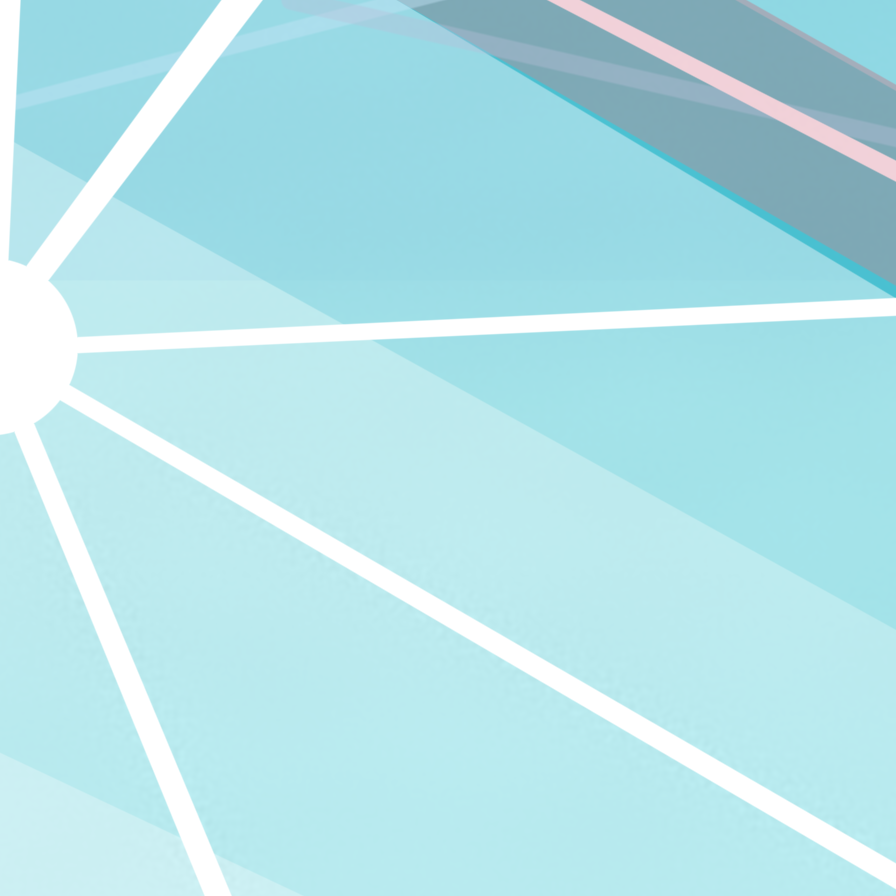
Give the GLSL for this background, as a Shadertoy shader.

```glsl
// White spokes fan out from a hub over slanted bands of pale aqua, with a
// grey and pink stripe crossing the upper right corner. Bands are half-planes,
// spokes and ribbons are tapered rays, and gradient noise adds faint grain.

const vec3 WHITE = vec3(1.0);
const vec3 AQUA_DEEP = vec3(0.605, 0.860, 0.900);
const vec3 AQUA_MID = vec3(0.640, 0.888, 0.912);
const vec3 AQUA_PALE = vec3(0.745, 0.920, 0.935);
const vec3 AQUA_LOW = vec3(0.720, 0.918, 0.936);
const vec3 AQUA_MIST = vec3(0.800, 0.940, 0.953);
const vec3 SKY = vec3(0.560, 0.845, 0.890);
const vec3 TEAL_RIM = vec3(0.290, 0.755, 0.820);
const vec3 STRIPE_GREY = vec3(0.495, 0.662, 0.712);
const vec3 RIM_GREY = vec3(0.640, 0.680, 0.730);
const vec3 PINK = vec3(0.945, 0.820, 0.850);
const vec3 LAVENDER = vec3(0.720, 0.750, 0.850);
const vec3 ICE = vec3(0.760, 0.890, 0.960);

vec2 hashGradient(vec2 cell) {
    vec2 h = vec2(dot(cell, vec2(127.1, 311.7)), dot(cell, vec2(269.5, 183.3)));
    return 2.0 * fract(sin(h) * 43758.5) - 1.0;
}

float gradientNoise(vec2 p) {
    vec2 i = floor(p), f = fract(p);
    vec2 u = f * f * (3.0 - 2.0 * f);
    vec2 e = vec2(1.0, 0.0);
    float low = mix(dot(hashGradient(i), f),
                    dot(hashGradient(i + e), f - e), u.x);
    float high = mix(dot(hashGradient(i + e.yx), f - e.yx),
                     dot(hashGradient(i + 1.0), f - 1.0), u.x);
    return mix(low, high, u.y);
}

// Signed distance to the line a-b, positive on the left of its direction
float lineSide(vec2 p, vec2 a, vec2 b) {
    vec2 d = normalize(b - a);
    return dot(p - a, vec2(-d.y, d.x));
}

// Distance to a ray from a through b, with half widths w.x at a and w.y at b
float taperedRay(vec2 p, vec2 a, vec2 b, vec2 w) {
    vec2 d = b - a;
    float t = max(dot(p - a, d) / dot(d, d), 0.0);
    return length(p - a - d * t) - mix(w.x, w.y, t);
}

// Coverage of the region where dist is negative
float fill(float dist, float aa) {
    return 1.0 - smoothstep(-aa, aa, dist);
}

vec3 slantedBands(vec2 p, float aa) {
    vec3 deep = mix(AQUA_MID, AQUA_DEEP, smoothstep(0.50, 0.78, p.y));
    vec3 pale = mix(AQUA_LOW, AQUA_PALE, smoothstep(0.05, 0.50, p.y));
    float seam = fill(0.687 - p.y, aa);
    pale -= vec3(0.025, 0.018, 0.004) * seam;
    deep -= vec3(0.010, 0.008, 0.004) * seam;
    float shade = lineSide(p, vec2(0.0, 0.850), vec2(1.0, 0.297));
    float mist = lineSide(p, vec2(0.0, 0.160), vec2(0.339, 0.0));
    vec3 col = mix(pale, deep, fill(-shade, aa));
    return mix(col, AQUA_MIST, fill(mist, aa));
}

vec3 cornerStripe(vec3 col, vec2 p, float aa) {
    float rim = lineSide(p, vec2(0.443, 1.0), vec2(1.0, 0.667));
    float lower = lineSide(p, vec2(0.443, 1.0), vec2(1.0, 0.681));
    float upper = lineSide(p, vec2(0.827, 1.0), vec2(1.0, 0.902));
    col = mix(col, TEAL_RIM, fill(-rim, aa));
    col = mix(col, STRIPE_GREY, fill(-lower, aa));
    col = mix(col, SKY, fill(-upper, aa));
    return mix(col, RIM_GREY, fill(abs(upper) - 0.003, aa));
}

float spokes(vec2 p) {
    float d = length(p - vec2(-0.012, 0.613)) - 0.099;
    d = min(d, taperedRay(p, vec2(-0.003, 0.700), vec2(0.010, 1.0), vec2(0.012, 0.013)));
    d = min(d, taperedRay(p, vec2(0.026, 0.674), vec2(0.270, 1.0), vec2(0.0145, 0.0185)));
    d = min(d, taperedRay(p, vec2(0.070, 0.614), vec2(1.0, 0.6575), vec2(0.009, 0.010)));
    d = min(d, taperedRay(p, vec2(0.060, 0.569), vec2(1.0, 0.022), vec2(0.010, 0.0125)));
    return min(d, taperedRay(p, vec2(0.024, 0.530), vec2(0.2435, 0.0), vec2(0.012, 0.0140)));
}

void mainImage(out vec4 fragColor, in vec2 fragCoord) {
    vec2 p = fragCoord / iResolution.xy;
    float aa = 1.0 / iResolution.y;

    // Background bands and corner stripe
    vec3 col = slantedBands(p, aa);
    col = cornerStripe(col, p, aa);

    // Translucent ribbons crossing near the top edge
    float rising = taperedRay(p, vec2(0.0, 0.881), vec2(0.456, 1.0), vec2(0.008, 0.010));
    float falling = taperedRay(p, vec2(0.325, 1.0), vec2(1.0, 0.846), vec2(0.011, 0.010));
    col = mix(col, ICE, 0.45 * fill(rising, 1.5 * aa));
    col = mix(col, LAVENDER, 0.38 * fill(falling, 1.5 * aa));

    // Pink line
    float pinkLine = taperedRay(p, vec2(0.555, 1.038), vec2(1.0, 0.809), vec2(0.008, 0.0105));
    col = mix(col, PINK, fill(pinkLine, aa));

    // Faint grain, stronger beside the lower spokes
    float d = spokes(p);
    float halo = exp(-max(d, 0.0) * 35.0) * fill(p.y - 0.5, 0.15);
    col += gradientNoise(p * 130.0) * (0.004 + 0.035 * halo);
    col += gradientNoise(p * vec2(5.0, 9.0)) * 0.008;

    // Hub and spokes
    col = mix(col, WHITE, fill(d, aa));
    fragColor = vec4(clamp(col, 0.0, 1.0), 1.0);
}
```
